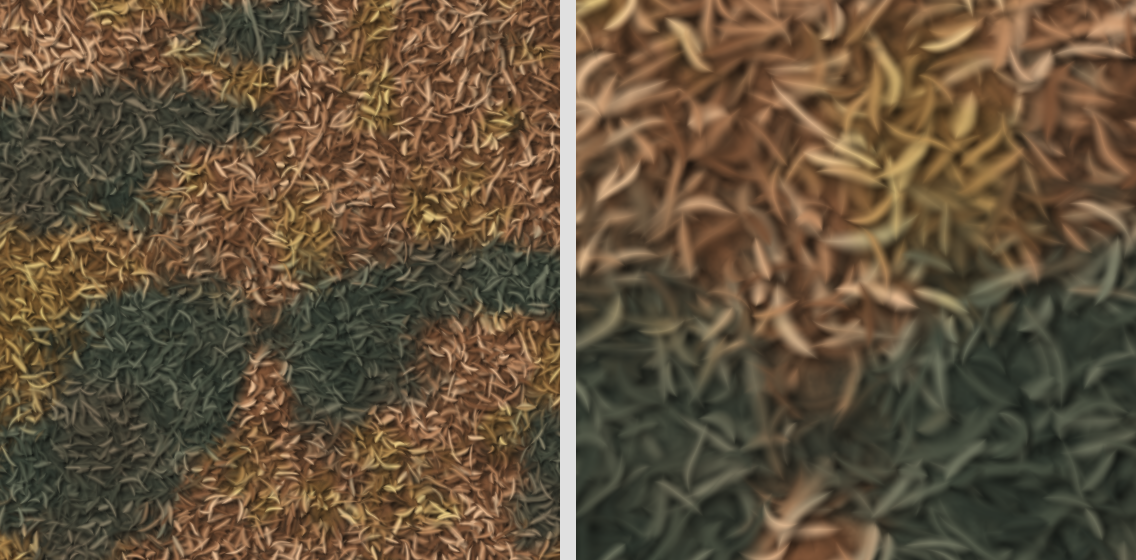
Left: the whole. Right: its middle third, enlarged.
Reproduce this texture procedurally as a Shadertoy shader.

```glsl
// Dry tangled grass, straw coloured in sun patches and grey green in shade.
const int LAYERS = 10;

float hash(vec2 p) {
    vec3 q = fract(p.xyx * 0.1031);
    q += dot(q, q.yzx + 33.33);
    return fract((q.x + q.y) * q.z);
}
vec3 hash3(vec2 p) {
    return vec3(hash(p), hash(p + 71.7), hash(p + 153.1));
}
float noise(vec2 p) {
    vec2 i = floor(p), f = fract(p);
    f = f * f * (3.0 - 2.0 * f);
    float low = mix(hash(i), hash(i + vec2(1, 0)), f.x);
    float high = mix(hash(i + vec2(0, 1)), hash(i + vec2(1, 1)), f.x);
    return mix(low, high, f.y);
}
float fbm(vec2 p) {
    float sum = 0.0, gain = 0.5;
    for (int i = 0; i < 4; i++, gain *= 0.5) {
        sum += gain * noise(p);
        p = p * 2.03 + 17.3;
    }
    return sum / 0.9375;
}
float blob(vec2 p, vec2 center, vec2 radius) {
    vec2 q = (p - center) / radius;
    return exp(-dot(q, q));
}

// Broad shade, broken up by noise: 0 in sun, about 1 in shadow
float shadeField(vec2 p) {
    float shade = blob(p, vec2(0.03, 0.69), vec2(0.21, 0.13))
                + blob(p, vec2(0.28, 0.79), vec2(0.19, 0.06))
                + blob(p, vec2(0.28, 0.36), vec2(0.20, 0.16))
                + blob(p, vec2(0.60, 0.35), vec2(0.18, 0.13))
                + blob(p, vec2(0.92, 0.51), vec2(0.21, 0.07))
                + blob(p, vec2(0.14, 0.13), vec2(0.15, 0.17))
                + blob(p, vec2(0.47, 0.95), vec2(0.12, 0.07))
                + blob(p, vec2(0.99, 0.13), vec2(0.07, 0.12));
    shade -= 0.9 * blob(p, vec2(0.48, 0.29), vec2(0.05, 0.10));
    shade -= 0.8 * blob(p, vec2(0.13, 0.52), vec2(0.13, 0.06));
    return min(shade, 1.1) + (fbm(p * 13.0) - 0.5) * 1.0;
}

// Colours from dark litter to pale blade tips
vec3 sunColor(float tone, float yellow) {
    vec3 soil = vec3(0.27, 0.205, 0.15), rust = vec3(0.48, 0.33, 0.22);
    vec3 straw = vec3(0.72, 0.54, 0.385), pale = vec3(0.92, 0.78, 0.62);
    vec3 c = mix(soil, rust, smoothstep(0.0, 0.33, tone));
    c = mix(c, straw, smoothstep(0.3, 0.62, tone));
    c = mix(c, pale, smoothstep(0.6, 1.0, tone));
    return c * mix(vec3(1.02, 0.98, 0.97), vec3(1.0, 1.07, 0.80), yellow);
}
vec3 shadeColor(float tone, float green) {
    vec3 dark = vec3(0.195, 0.205, 0.175), moss = vec3(0.315, 0.31, 0.255);
    vec3 ash = vec3(0.52, 0.48, 0.40);
    vec3 c = mix(dark, moss, smoothstep(0.0, 0.5, tone));
    c = mix(c, ash, smoothstep(0.45, 1.0, tone));
    return c * mix(vec3(1.04, 1.0, 0.97), vec3(0.88, 0.99, 0.98), green);
}
vec3 grassColor(float tone, float shade, vec2 tint) {
    float shadow = smoothstep(0.14, 0.76, shade);
    return mix(sunColor(tone, tint.x), shadeColor(tone, tint.y), shadow);
}

// Approximate distance to a bent, blunt blade lying along x
float bladeDistance(vec2 q, float halfLength, float width, float bend) {
    float along = q.x * q.x / (halfLength * halfLength);
    return abs(q.y - bend * (along - 0.4)) - width * (1.0 - along * along);
}

// Draws one blade per grid cell over the given colour
vec3 drawBlades(vec3 col, vec2 p, float scale, float seed, float width,
                float soft, float density, float depth, float shade, vec2 tint) {
    vec2 g = p * scale + seed * 0.37;
    float clump = (noise(p * 17.0 + 60.0) - 0.5) * 0.3;
    for (int n = 0; n < 9; n++) {
        vec2 cell = floor(g) + vec2(n % 3 - 1, n / 3 - 1);
        vec3 place = hash3(cell + seed * 19.0);
        vec3 form = hash3(cell + seed * 19.0 + 307.0);
        if (form.z > density) continue;
        vec2 q = g - cell - place.xy;
        float flow = noise(cell / scale * 7.0 + 5.0) * 5.0;
        float angle = flow + (place.z - 0.5) * 2.6;
        mat2 turn = mat2(cos(angle), -sin(angle), sin(angle), cos(angle));
        vec2 local = turn * q;
        float halfLength = mix(0.25, 0.7, form.x);
        float bend = (form.y - 0.5) * 0.3;
        float w = width * mix(0.65, 1.35, place.z);
        float body = bladeDistance(local, halfLength, w, bend);
        float under = bladeDistance(turn * (q + vec2(-w, w)), halfLength, w, bend);
        col *= 1.0 - 0.24 * smoothstep(2.0 * soft, -soft, under);
        float tone = fract(form.x * 7.3 + form.y * 5.1) * mix(0.6, 0.95, depth);
        tone += 0.05 + 0.12 * depth + clump + 0.06 * clamp(local.y / w, -1.0, 1.0);
        vec3 blade = grassColor(tone, shade + (place.x - 0.5) * 0.3, tint);
        col = mix(col, blade, 0.94 * smoothstep(soft, -soft, body));
    }
    return col;
}

void mainImage(out vec4 fragColor, in vec2 fragCoord) {
    vec2 p = fragCoord / iResolution.y;
    float shade = shadeField(p);
    float yellow = 0.7 * smoothstep(0.5, 0.75, fbm(p * 9.0 + 40.0));
    yellow = max(yellow, 0.9 * blob(p, vec2(0.05, 0.42), vec2(0.2, 0.25)));
    vec2 tint = vec2(yellow, smoothstep(0.3, 0.65, fbm(p * 5.0 + 90.0)));
    // Dark litter, then kinked blades from deep to high, then a few long stems
    vec3 col = grassColor(0.45 * fbm(p * 60.0), shade, tint);
    vec2 kinked = p + 0.007 * (vec2(noise(p * 42.0), noise(p * 42.0 + 31.0)) - 0.5);
    for (int k = 0; k < LAYERS; k++) {
        float layer = float(k), depth = layer / float(LAYERS - 1);
        float scale = mix(33.0, 21.0, hash(vec2(layer, 3.0)));
        col = drawBlades(col, kinked, scale, layer + 1.0, 0.09, 0.115, 0.85, depth, shade, tint);
    }
    col = drawBlades(col, kinked, 4.5, 29.0, 0.013, 0.016, 0.2, 0.7, shade, tint);
    fragColor = vec4(col * (0.95 + 0.1 * fbm(p * 90.0)), 1.0);
}
```
